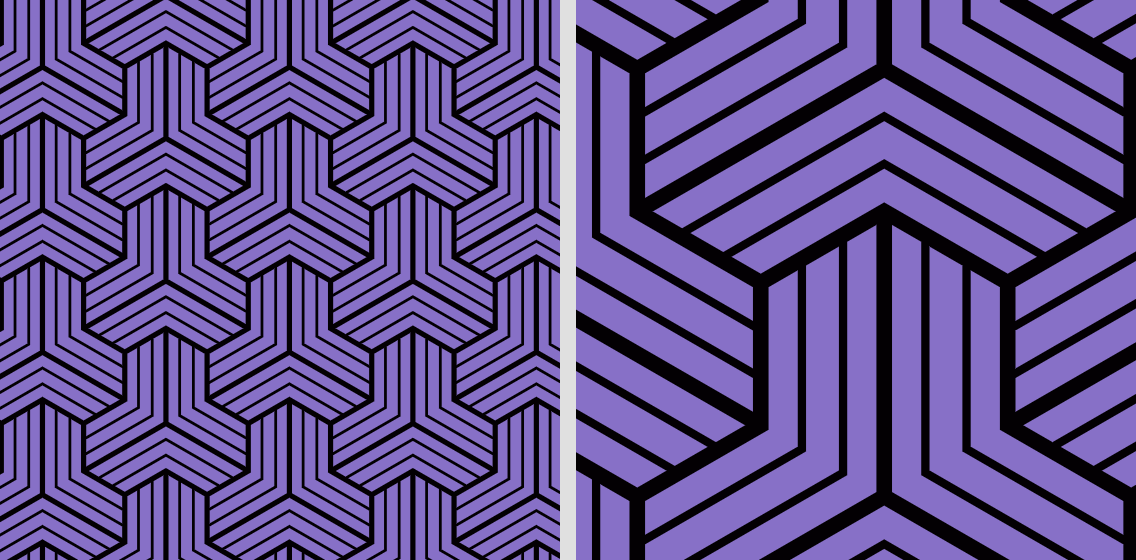
Left: the whole. Right: its middle third, enlarged.
Write a Shadertoy shader that draws this pattern.

```glsl
const float SQRT3 = 1.7320508;
const float SPACING = 0.2546;               // distance between tripod centres
const vec2 ANCHOR = vec2(0.5168, 0.6257);   // centre of one tripod
const float ARM_HALF = 0.5 / SQRT3;         // lengths below are in spacings
const float ARM_LENGTH = 2.0 / 3.0;
const float THICK = 0.0365;
const float THIN = 0.0194;
const vec3 VIOLET = vec3(0.53, 0.44, 0.78);
const vec3 INK = vec3(0.01, 0.0, 0.01);

// Fold the three arms onto the right half of the upright one
vec2 foldArms(vec2 p) {
    vec2 mirror = vec2(0.5, -0.5 * SQRT3);
    p.x = abs(p.x);
    p -= 2.0 * max(dot(p, mirror), 0.0) * mirror;
    return vec2(abs(p.x), p.y);
}

// Signed distance to the outline of a folded arm with a pointed end
float armOutline(vec2 p, float halfWidth, float len) {
    float pointedEnd = 0.5 * (p.x + SQRT3 * (p.y - len));
    return max(p.x - halfWidth, pointedEnd);
}

float stripeDistance(float x, float stride) {
    return abs(x - stride * round(x / stride));
}

// Signed distance to the spine, the outline and the thin stripes
float inkDistance(vec2 p, float outline) {
    float bold = min(p.x, abs(outline)) - 0.5 * THICK;
    float fine = stripeDistance(p.x, ARM_HALF / 3.0) - 0.5 * THIN;
    return min(bold, fine);
}

// Find the tripod that contains p and return its ink distance
float tripodTiling(vec2 p) {
    mat2 lattice = mat2(0.5 * SQRT3, 0.5, 0.0, 1.0);
    vec2 cell = round(inverse(lattice) * p);
    float nearest = 1e3;
    float ink = 1e3;
    for (int j = -1; j <= 1; j++) {
        for (int i = -1; i <= 1; i++) {
            vec2 centre = lattice * (cell + vec2(i, j));
            vec2 arm = foldArms(p - centre);
            float outline = armOutline(arm, ARM_HALF, ARM_LENGTH);
            if (outline < nearest) {
                nearest = outline;
                ink = inkDistance(arm, outline);
            }
        }
    }
    return ink;
}

void mainImage(out vec4 fragColor, in vec2 fragCoord) {
    vec2 p = (fragCoord / iResolution.y - ANCHOR) / SPACING;
    float pixel = 1.0 / (iResolution.y * SPACING);

    // Antialiased line coverage
    float coverage = clamp(0.5 - tripodTiling(p) / pixel, 0.0, 1.0);
    fragColor = vec4(mix(VIOLET, INK, coverage), 1.0);
}
```
